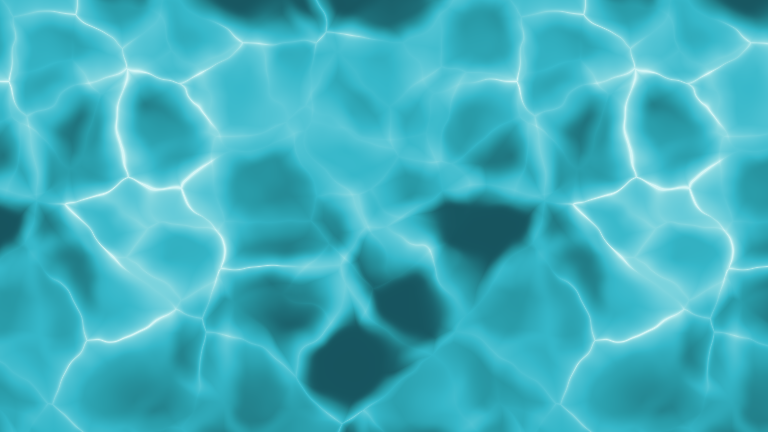
Reproduce this texture procedurally as a Shadertoy shader.

```glsl
// Turquoise water caustics: soft dark cells between thin glowing filaments.

vec2 hash22(vec2 p) {
    vec3 h = fract(p.xyx * vec3(0.1031, 0.1030, 0.0973));
    h += dot(h, h.yzx + 33.33);
    return fract((h.xx + h.yz) * h.zy);
}

// Smooth value noise that wraps after a whole number of lattice steps
float noise(vec2 p, float period, float seed) {
    vec2 cell = floor(p), f = fract(p);
    f = f * f * f * (f * (f * 6.0 - 15.0) + 10.0);
    vec2 lo = mod(cell, period) + seed, hi = mod(cell + 1.0, period) + seed;
    return mix(mix(hash22(lo).x, hash22(vec2(hi.x, lo.y)).x, f.x),
               mix(hash22(vec2(lo.x, hi.y)).x, hash22(hi).x, f.x), f.y);
}

float clouds(vec2 p, float period, float seed) {
    float sum = 0.0, weight = 0.55;
    for (int i = 0; i < 4; i++) {
        sum += weight * noise(p * period, period, seed);
        period *= 2.0;
        weight *= 0.45;
        seed += 17.0;
    }
    return sum;
}

// Wrapping Voronoi: x = gap between the two nearest seeds, y = cell random
vec2 voronoi(vec2 p, float period, float seed) {
    vec2 base = floor(p);
    float nearest = 9.0, second = 9.0, id = 0.0;
    for (int y = -2; y <= 2; y++)
    for (int x = -2; x <= 2; x++) {
        vec2 cell = base + vec2(x, y);
        vec2 key = mod(cell, period) + seed;
        float d = length(cell + 0.05 + 0.9 * hash22(key) - p);
        if (d < nearest) {
            second = nearest;
            nearest = d;
            id = hash22(key + 71.0).y;
        } else {
            second = min(second, d);
        }
    }
    return vec2(second - nearest, id);
}

vec3 waterColor(float tone) {
    vec3 ramp[7] = vec3[7](
        vec3(0.09, 0.33, 0.37), vec3(0.13, 0.49, 0.53), vec3(0.16, 0.61, 0.66),
        vec3(0.21, 0.72, 0.79), vec3(0.35, 0.78, 0.84), vec3(0.54, 0.85, 0.88),
        vec3(0.82, 0.96, 0.96));
    float t = clamp(tone * 5.0, 0.0, 5.999);
    int i = int(t);
    return mix(ramp[i], ramp[i + 1], fract(t));
}

void mainImage(out vec4 fragColor, in vec2 fragCoord) {
    // One unit is one tile, which repeats across the canvas
    vec2 p = fragCoord / iResolution.y / 1.176;

    // Bend the cell walls into flowing curves
    vec2 bend = vec2(clouds(p, 4.0, 3.0), clouds(p, 4.0, 131.0)) - 0.5;
    vec2 q = p + 0.16 * bend;

    vec2 large = voronoi(q * 5.0, 5.0, 11.0);
    vec2 small = voronoi((q + 0.06 * bend.yx) * 7.0, 7.0, 47.0);
    float haze = clouds(p + 0.1 * bend, 3.0, 211.0);
    float shade = noise(p * 3.0, 3.0, 401.0);
    float light = noise(p * 6.0, 6.0, 307.0);

    // Cells sink into shade away from their walls
    float tone = 0.72 + 0.8 * (haze - 0.5);
    tone -= large.y * (0.45 + 0.75 * shade) * smoothstep(-0.02, 0.5, large.x);
    tone -= 0.34 * small.y * smoothstep(0.0, 0.55, small.x);

    // Broad glow and sharp filaments, only where the light gathers
    float gather = smoothstep(0.45, 0.9, light);
    tone += 0.16 * gather * exp(-6.0 * large.x);
    tone += (0.03 + 0.26 * gather) * exp(-32.0 * large.x);
    tone += 0.09 * (1.0 - gather) * smoothstep(0.4, 0.7, haze) * exp(-16.0 * small.x);

    // Ease into the darkest shade so that cell interiors stay graded
    tone = 0.09 * log(1.0 + exp(tone / 0.09));

    fragColor = vec4(waterColor(tone), 1.0);
}
```
